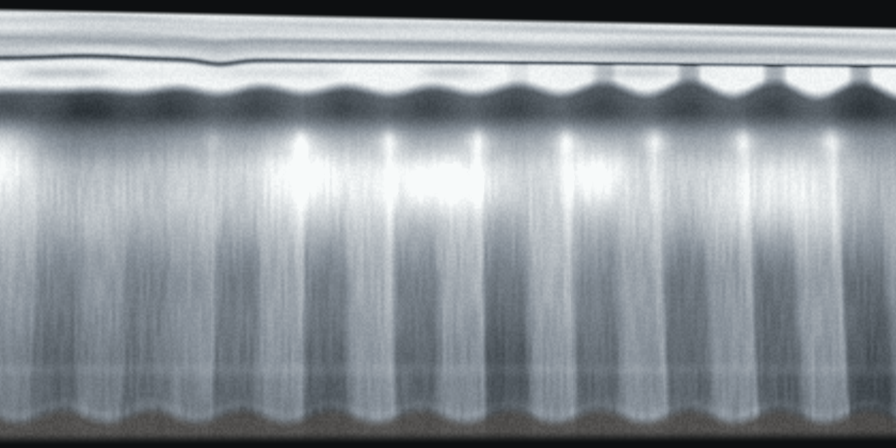
Write a WebGL 1 fragment shader that draws this texture.

```glsl
precision highp float;
// Draws a fluted, brushed metal sheet under a bright rolled rim, with soft reflections.
uniform vec2 u_resolution;

const vec3 BLACK = vec3(0.05, 0.06, 0.065);
const vec3 STEEL_DARK = vec3(0.29, 0.32, 0.345);
const vec3 STEEL_MID = vec3(0.53, 0.565, 0.60);
const vec3 STEEL_LIGHT = vec3(0.91, 0.925, 0.93);
const vec3 BROWN_EDGE = vec3(0.31, 0.30, 0.29);
const float PITCH = 0.1;    // width of one flute
const float SHIFT = 0.036;  // offset of the first crease

float hash(vec2 p) {
  vec3 q = fract(vec3(p.xyx) * 0.1031);
  q += dot(q, q.yzx + 33.33);
  return fract((q.x + q.y) * q.z);
}

float noise(vec2 p) {
  vec2 i = floor(p), f = fract(p);
  f = f * f * (3.0 - 2.0 * f);
  return mix(mix(hash(i), hash(i + vec2(1.0, 0.0)), f.x),
             mix(hash(i + vec2(0.0, 1.0)), hash(i + 1.0), f.x), f.y);
}

float bump(float x, float center, float width) {
  float d = (x - center) / width;
  return exp(-d * d);
}

float glow(vec2 p, vec2 center, vec2 size) {
  vec2 d = (p - center) / size;
  return exp(-dot(d, d));
}

vec3 steel(float v) {
  vec3 low = mix(STEEL_DARK, STEEL_MID, clamp((v - 0.31) / 0.25, -0.8, 1.0));
  return mix(low, STEEL_LIGHT, clamp((v - 0.56) / 0.36, 0.0, 1.15));
}

// Vertical shading of the sheet, y measured downward
float bodyShade(float y) {
  float v = mix(0.36, 0.63, smoothstep(0.25, 0.32, y));
  v += 0.16 * smoothstep(0.30, 0.39, y);
  v -= 0.22 * smoothstep(0.42, 0.65, y);
  v -= 0.11 * smoothstep(0.62, 0.86, y);
  return v;
}

// Sharp crease, dark half, then light half of each flute
float fluteShade(vec2 p) {
  float u = (p.x - (p.x - 0.35) * (p.y - 0.6) * 0.045 - SHIFT) / PITCH;
  float f = fract(u);
  float d = min(f, 1.0 - f);
  float vary = 0.65 + 0.6 * hash(vec2(floor(u), 4.0));
  float dark = smoothstep(0.0, 0.07, f) * (1.0 - smoothstep(0.44, 0.62, f));
  float depth = smoothstep(0.36, 0.68, p.y) * mix(0.5, 1.0, smoothstep(0.0, 0.6, p.x));
  float crease = bump(d, 0.0, 0.07) * smoothstep(0.27, 0.31, p.y) * (1.0 - 0.65 * smoothstep(0.35, 0.9, p.y));
  float tips = glow(vec2(d, p.y), vec2(0.0, 0.315), vec2(0.17, 0.03));
  float side = smoothstep(0.12, 0.4, p.x);
  return vary * (0.06 - 0.15 * dark) * (depth + 0.12) + side * (0.09 * crease + 0.18 * tips);
}

float reflections(vec2 p) {
  float v = 0.25 * glow(p, vec2(0.49, 0.405), vec2(0.075, 0.07));
  v += 0.25 * glow(p, vec2(0.66, 0.39), vec2(0.04, 0.075));
  v += 0.20 * glow(p, vec2(0.34, 0.38), vec2(0.05, 0.09));
  v += 0.24 * glow(p, vec2(0.0, 0.34), vec2(0.04, 0.08));
  v += 0.12 * glow(p, vec2(0.87, 0.44), vec2(0.05, 0.10));
  v -= 0.13 * glow(p, vec2(0.11, 0.33), vec2(0.09, 0.14));
  return v - 0.08 * smoothstep(0.9, 1.0, p.x);
}

void main() {
  vec2 p = gl_FragCoord.xy / u_resolution;
  p.y = 1.0 - p.y;
  float aa = 1.0 / u_resolution.y;

  // Fluted sheet with brushed grain
  float brush = noise(p * vec2(260.0, 14.0)) - 0.5;
  float speck = noise(p * vec2(420.0, 190.0)) - 0.5;
  float cloud = noise(p * vec2(11.0, 5.0)) - 0.5;
  float v = bodyShade(p.y) + fluteShade(p) + reflections(p);
  v += (0.07 * brush + 0.10 * cloud) * smoothstep(0.26, 0.4, p.y);
  v += 0.045 * bump(p.y, 0.825, 0.015);

  // Shadow under the rim and its scalloped white highlight
  float wave = cos(6.2832 * (p.x - 0.053) / 0.0955);
  float right = smoothstep(0.45, 0.85, p.x);
  float lobe = mix(0.008, 0.016, right) * smoothstep(0.0, 0.3, p.x) * wave;
  v += 0.045 * wave * bump(p.y, 0.235, 0.04);
  v -= 0.04 * bump(p.y, 0.245, 0.025);
  float whiteEnd = 0.194 + lobe + 0.008 * (noise(vec2(p.x * 9.0, 2.0)) - 0.5);
  float white = 1.0 - smoothstep(whiteEnd - 0.012, whiteEnd + 0.019, p.y);
  float patches = smoothstep(0.5, 0.8, noise(vec2(p.x * 14.0, 7.0))) * bump(p.y, 0.163, 0.014);
  float gaps = right * smoothstep(0.5, 1.0, -wave) * 0.28;
  v = mix(v, 0.95 - 0.17 * patches - gaps, white);

  // Rolled rim and its uneven dark seam
  float topEdge = mix(0.022, 0.064, p.x);
  float seam = mix(0.130, 0.148, p.x) + 0.009 * bump(p.x, 0.245, 0.025)
             - 0.006 * bump(p.x, 0.10, 0.06);
  float h = (p.y - topEdge) / (seam - topEdge);
  float rim = 0.88 - 0.22 * bump(h, 0.64, 0.17) - 0.12 * bump(h, 0.2, 0.10);
  rim += 0.13 * (noise(vec2(p.x * 8.0, h * 9.0)) - 0.5);
  v = mix(rim, v, smoothstep(seam - aa, seam + aa, p.y));
  float seamWidth = mix(0.0065, 0.0045, smoothstep(0.2, 0.5, p.x));
  v -= mix(0.58, 0.42, p.x) * bump(p.y, seam, seamWidth);
  vec3 color = steel(v + 0.045 * speck);

  // Scalloped brown lower lip and black borders
  float lip = 0.925 + 0.013 * cos(6.2832 * (p.x - 0.07) / PITCH + 3.1416);
  color += 0.04 * bump(p.y, lip - 0.012, 0.01);
  color = mix(color, BROWN_EDGE + 0.06 * speck, 0.88 * smoothstep(lip - 0.008, lip + 0.02, p.y));
  color = mix(color, BLACK, smoothstep(0.965, 0.995, p.y + 0.007 * p.x));
  color = mix(BLACK, color, smoothstep(topEdge - 0.004 - aa, topEdge + 0.004 + aa, p.y));
  gl_FragColor = vec4(clamp(color, 0.0, 1.0), 1.0);
}
```
